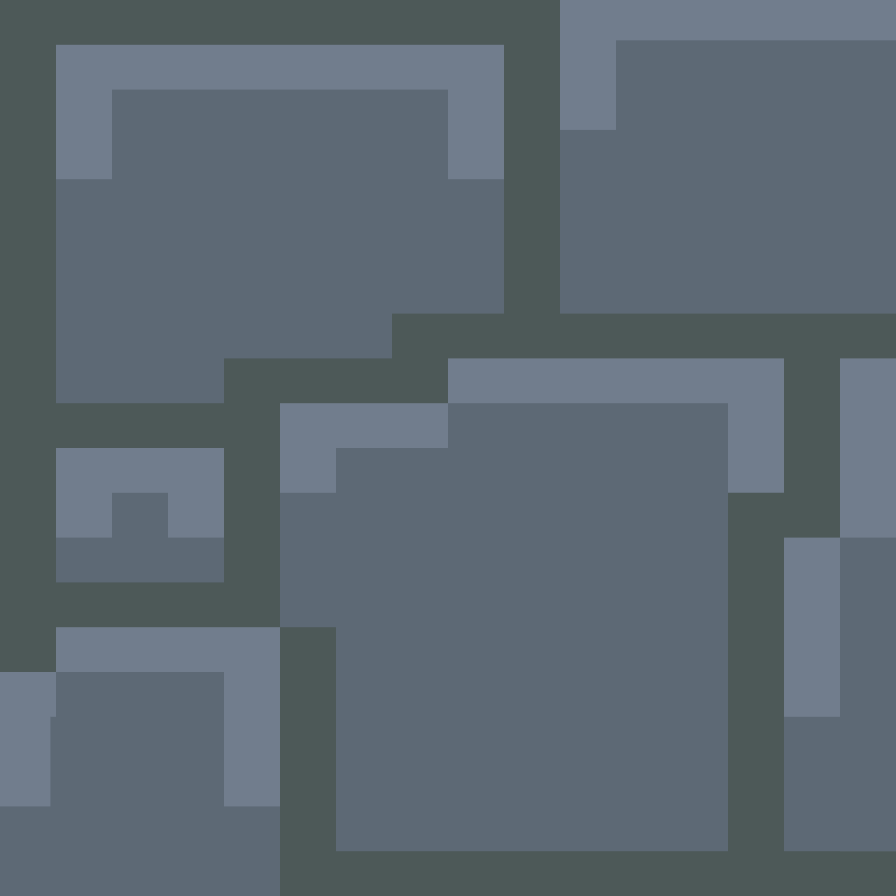
Write a Shadertoy shader that draws this texture.

```glsl
// Blocky stone wall: flat slate stones with stepped outlines and lit rims in dark mortar.

const vec2 GRID = vec2(16.0, 20.0);          // coarse cells across the canvas
const vec3 MORTAR = vec3(0.302, 0.349, 0.345);
const vec3 FACE = vec3(0.365, 0.412, 0.459);
const vec3 RIM = vec3(0.443, 0.490, 0.553);

// Antialiased coverage of an axis-aligned box; "pixel" is one pixel in cells.
float boxMask(vec2 p, vec2 low, vec2 high, vec2 pixel) {
    vec2 edge = clamp(min(p - low, high - p) / pixel + 0.5, 0.0, 1.0);
    return edge.x * edge.y;
}

// Paints a stone lit along its top; rimDepth is the length of the left and right rims.
vec3 paintStone(vec3 under, vec2 p, vec2 low, vec2 high, vec2 rimDepth, vec2 pixel) {
    vec2 outer = low - 1.0;
    float top = boxMask(p, outer, vec2(high.x + 1.0, low.y + 1.0), pixel);
    float left = boxMask(p, outer, low + vec2(1.0, rimDepth.x), pixel);
    float right = boxMask(p, vec2(high.x - 1.0, outer.y),
                          vec2(high.x + 1.0, low.y + rimDepth.y), pixel);
    vec3 surface = mix(FACE, RIM, max(top, max(left, right)));
    return mix(under, surface, boxMask(p, low, high, pixel));
}

// Fills a notch in a stone with mortar.
vec3 carve(vec3 under, vec2 p, vec2 low, vec2 high, vec2 pixel) {
    return mix(under, MORTAR, boxMask(p, low, high, pixel));
}

void mainImage(out vec4 fragColor, in vec2 fragCoord) {
    // Cell coordinates, with rows counted downwards from the top
    vec2 uv = fragCoord / iResolution.xy;
    vec2 p = vec2(uv.x, 1.0 - uv.y) * GRID;
    vec2 pixel = GRID / iResolution.xy;
    vec3 color = MORTAR;

    // Upper left stone, stepped along its lower right side
    color = paintStone(color, p, vec2(1, 1), vec2(9, 9), vec2(3), pixel);
    color = carve(color, p, vec2(4, 8), vec2(9.5, 9.5), pixel);
    color = carve(color, p, vec2(7, 7), vec2(9.5, 9), pixel);

    // Upper right stone, running off the canvas
    color = paintStone(color, p, vec2(10, -0.1), vec2(18, 7), vec2(3, 0), pixel);

    // Small filler stone
    color = paintStone(color, p, vec2(1, 10), vec2(4, 13), vec2(2), pixel);

    // Large central stone with a raised shoulder and a cut lower corner
    color = paintStone(color, p, vec2(5, 9), vec2(13, 19), vec2(2, 0), pixel);
    color = paintStone(color, p, vec2(8, 8), vec2(14, 11), vec2(0, 3), pixel);
    color = carve(color, p, vec2(4.5, 14), vec2(6, 19.5), pixel);

    // Right edge stone, stepped on its left side
    color = paintStone(color, p, vec2(14, 12), vec2(18, 19), vec2(4, 0), pixel);
    color = paintStone(color, p, vec2(15, 8), vec2(18, 19), vec2(4, 0), pixel);

    // Lower left stone with a raised crown
    color = paintStone(color, p, vec2(-0.1, 15), vec2(5, 21), vec2(3, 0), pixel);
    color = paintStone(color, p, vec2(1, 14), vec2(5, 21), vec2(0, 4), pixel);

    fragColor = vec4(color, 1.0);
}
```
